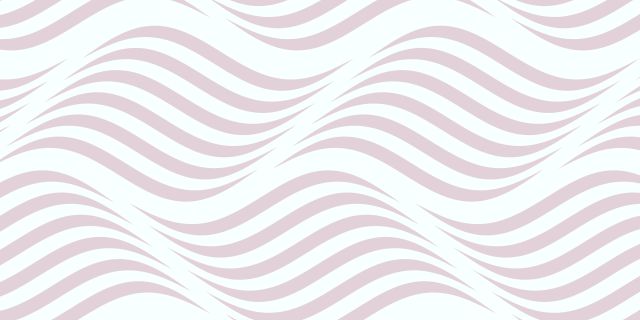
This pattern is drawn by a Shadertoy shader. Its source:

```glsl
// Staggered bands of tapered wavy stripes, leaning alternately left and right.

const float PI = 3.14159265;
const int STRIPES_PER_BAND = 6;
const vec2 PERIOD = vec2(0.893, 0.9245);      // repeat, in canvas heights
const vec2 STRIPE_STEP = vec2(0.060, 0.0693); // offset between stripes
const float HALF_LENGTH = 0.4245;
const float AMPLITUDE = 0.0835;
const float HALF_WIDTH = 0.025;               // at the stripe's centre

const vec3 PALE_WHITE = vec3(0.97, 1.0, 1.0);
const vec3 DUSTY_PINK = vec3(0.886, 0.82, 0.85);

// Nearest offset to a point repeated on a rectangular grid
vec2 wrapCentered(vec2 p, vec2 period) {
    return p - period * round(p / period);
}

// Coverage of one sine stripe that tapers to a point at both ends
float waveStripe(vec2 p, float lean, float pixel) {
    float u = p.x / HALF_LENGTH;
    float middle = lean * AMPLITUDE * sin(PI * u);
    float slope = AMPLITUDE * PI / HALF_LENGTH * cos(PI * u);
    float halfWidth = HALF_WIDTH * cos(0.5 * PI * u);

    // Distances from both edges, corrected for the slope of the wave
    vec2 inside = halfWidth + vec2(1.0, -1.0) * (p.y - middle);
    inside /= sqrt(1.0 + slope * slope);
    vec2 edges = clamp(0.5 + inside / pixel, 0.0, 1.0);
    return max(edges.x + edges.y - 1.0, 0.0);
}

// Stack of stripes, each shifted sideways so the tips form a diagonal
float waveBand(vec2 p, vec2 firstCenter, float lean, float pixel) {
    float coverage = 0.0;
    for (int i = 0; i < STRIPES_PER_BAND; i++) {
        vec2 center = firstCenter + float(i) * STRIPE_STEP * vec2(-lean, 1.0);
        vec2 local = wrapCentered(p - center, PERIOD);
        coverage = max(coverage, waveStripe(local, lean, pixel));
    }
    return coverage;
}

void mainImage(out vec4 fragColor, in vec2 fragCoord) {
    // Canvas height is one unit, y runs downward from the top
    float pixel = 1.0 / iResolution.y;
    vec2 p = vec2(fragCoord.x, iResolution.y - fragCoord.y) * pixel;

    // Two mirrored bands per vertical repeat
    float leftBand = waveBand(p, vec2(0.682, 0.182), 1.0, pixel);
    float rightBand = waveBand(p, vec2(0.827, 0.634), -1.0, pixel);

    vec3 color = mix(PALE_WHITE, DUSTY_PINK, max(leftBand, rightBand));
    fragColor = vec4(color, 1.0);
}
```
